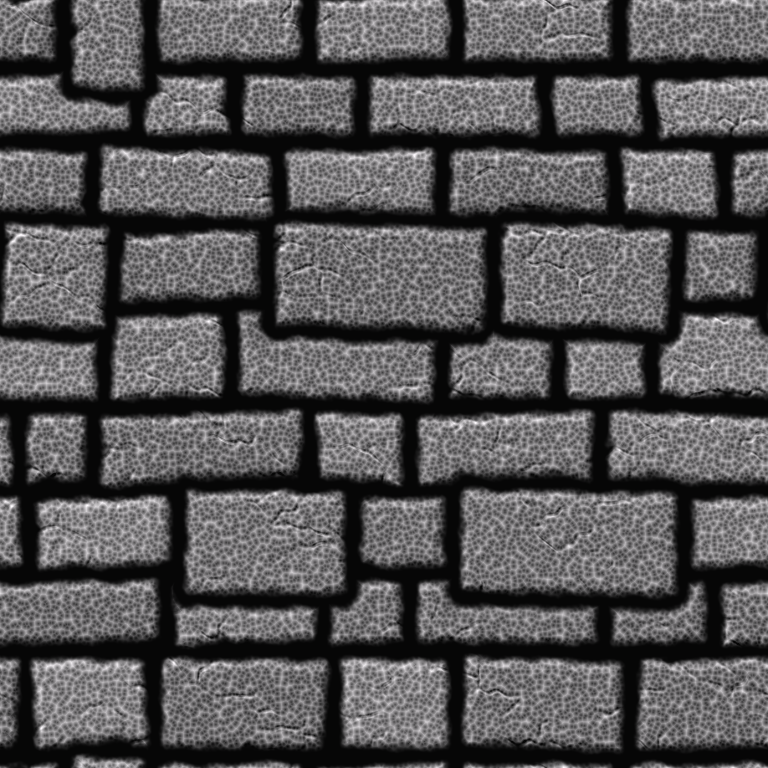
This texture is drawn by a WebGL 1 fragment shader. Its source:

```glsl
precision highp float;
// Dark weathered wall of uneven, gritty stone blocks with deep black joints.
uniform vec2 u_resolution;

#define ROWS 9.0          // courses up the canvas
#define COLS 5.0          // blocks along a course
#define JITTER 0.76       // variation of block lengths
#define JOINT 0.0068      // half width of a joint
#define ROUNDING 0.010    // corner radius
#define BEVEL 0.017       // width of the worn block edge
#define GRIT_CELLS 150.0  // grains across the canvas
#define GRIT 0.50         // contrast of the grains
#define RELIEF 0.48       // strength of the light from above
#define STONE_TONE 0.49   // mean grey of the faces
#define JOINT_TONE 0.025  // grey of the joints

const float TAU = 6.28319;

vec2 hash2(vec2 p) {
  vec3 q = fract(p.xyx * vec3(0.1031, 0.1030, 0.0973));
  q += dot(q, q.yzx + 33.33);
  return fract((q.xx + q.yz) * q.zy);
}

float wrap(float i, float n) { return floor(mod(i + 0.5, n)); }

// Layered sines; a whole frequency keeps them seamless.
float sines(vec2 p, float freq) {
  p *= TAU * freq;
  return 0.5 * sin(p.x + 2.0 * sin(p.y))
       + 0.3 * sin(2.0 * p.y - p.x + 1.3 * sin(3.0 * p.x))
       + 0.2 * sin(5.0 * p.x + 3.0 * p.y);
}

// Cellular noise: distances to the nearest and second nearest point.
vec2 cellular(vec2 p, vec2 cells) {
  p *= cells;
  vec2 base = floor(p), near = vec2(2.0);
  for (int j = -1; j <= 1; j++) {
    for (int i = -1; i <= 1; i++) {
      vec2 cell = base + vec2(float(i), float(j));
      vec2 id = vec2(wrap(cell.x, cells.x), wrap(cell.y, cells.y));
      float d = length(cell + hash2(id + 3.0) - p);
      near = d < near.x ? vec2(d, near.x) : vec2(near.x, min(near.y, d));
    }
  }
  return near;
}

float roundBox(vec2 p, vec2 halfSize) {
  vec2 a = abs(p) - halfSize + ROUNDING;
  return length(max(a, 0.0)) + min(max(a.x, a.y), 0.0) - ROUNDING;
}

float courseEdge(float row) {
  return row + 0.26 * (hash2(vec2(wrap(row, ROWS), 31.0)).x - 0.5);
}

float blockEdge(float col, float row) {
  return col + JITTER * (hash2(vec2(wrap(col, COLS), row) + 50.0).x - 0.5);
}

// Signed distance, tone and cast shadow; proud blocks overlap the flush ones.
vec3 blocks(vec2 p) {
  vec2 grid = vec2(COLS, ROWS), flush = vec2(1.0, 0.5), proud = flush;
  p.y -= 0.27 / ROWS;
  for (int j = -1; j <= 1; j++) {
    float row = floor(p.y * ROWS) + float(j), r = wrap(row, ROWS);
    float shift = hash2(vec2(r, 71.0)).x;
    for (int i = -1; i <= 1; i++) {
      float col = floor(p.x * COLS + shift) + float(i);
      vec2 rnd = hash2(vec2(wrap(col, COLS), r) + 7.0);
      float isProud = step(1.5, mod(r, 3.0)) * step(0.55, rnd.x);
      vec2 lo = vec2(blockEdge(col, r) - shift, courseEdge(row) - 0.33 * isProud) / grid;
      vec2 hi = vec2(blockEdge(col + 1.0, r) - shift, courseEdge(row + 1.0) + 0.08 * isProud) / grid;
      vec2 o = p - 0.5 * (lo + hi);
      o += (rnd.yx - 0.5) * vec2(0.10, 0.09) * o.yx;
      vec2 block = vec2(roundBox(o, 0.5 * (hi - lo) - JOINT), rnd.y);
      if (isProud > 0.5) { if (block.x < proud.x) proud = block; }
      else if (block.x < flush.x) flush = block;
    }
  }
  float carved = max(flush.x, 0.010 - proud.x);
  float onProud = step(proud.x, carved);
  float shadow = mix(smoothstep(-0.03, 0.05, proud.x), 1.0, onProud);
  return vec3(min(proud.x, carved), mix(flush.y, proud.y, onProud), shadow);
}

// Height, distance, tone and shadow of the worn surface.
vec4 surface(vec2 p) {
  vec2 warp = vec2(sines(p, 7.0), sines(p.yx, 8.0));
  vec3 b = blocks(p + 0.0035 * warp);
  vec2 flakes = cellular(p + 0.008 * warp.yx, vec2(17.0, 26.0));
  float wear = smoothstep(-0.1, 0.6, sines(p.yx, 3.0));
  float d = b.x + 0.0012 * sines(p, 23.0) + 0.007 * wear * smoothstep(0.5, 0.9, flakes.x);
  float crease = wear * (1.0 - smoothstep(0.0, 0.13, flakes.y - flakes.x));
  float height = smoothstep(0.0, BEVEL, -d) + 0.16 * sines(p, 11.0) - 0.40 * crease;
  return vec4(height, d, b.y, b.z);
}

void main() {
  vec2 uv = gl_FragCoord.xy / u_resolution;
  vec4 s = surface(uv);
  float lit = s.x - surface(uv + vec2(-0.002, 0.004)).x;
  float grain = cellular(uv, vec2(GRIT_CELLS)).x - 0.45;

  // Faces, with light on upper edges and shade under proud blocks
  float stone = STONE_TONE + 0.10 * (s.z - 0.5) + RELIEF * lit + GRIT * grain;
  stone *= mix(0.55, 1.0, s.w);

  // Joints
  float face = smoothstep(-0.001, 0.012, -s.y);
  float grey = mix(JOINT_TONE, max(stone, JOINT_TONE), face);
  gl_FragColor = vec4(grey * vec3(1.0, 0.985, 1.0), 1.0);
}
```
